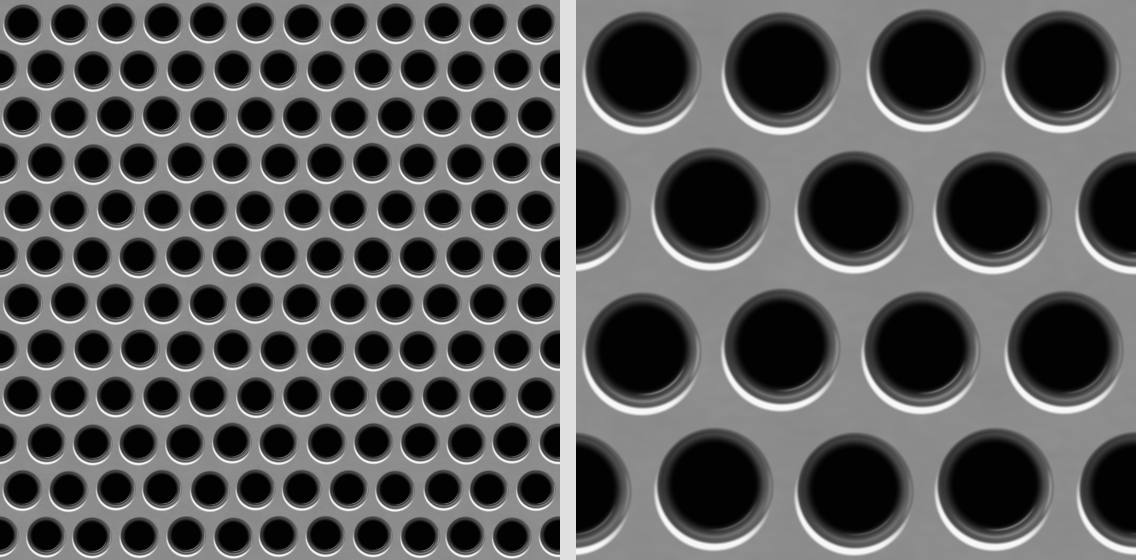
Left, the full canvas; right, a detail of the centre.
This texture is drawn by a WebGL 1 fragment shader. Its source:

```glsl
precision highp float;
// Perforated steel sheet: staggered rows of round punched holes, each with a
// shaded bore, a black core and a bright lower lip. Holes are slightly jittered
// per cell; the sheet carries faint wrapping gradient noise, so it tiles.
uniform vec2 u_resolution;

#define REPEATS 12.0        // holes across and rows down (even)
#define HOLE_RADIUS 0.412   // in cells
#define CORE_RADIUS 0.285
#define LIP_RADIUS 0.424
#define LIP_SHIFT vec2(-0.010, -0.038)
#define JITTER 0.020
#define SHEET_GRAY 0.55
#define LIP_GRAY 0.97
#define BORE_GRAY 0.31
#define CORE_GRAY 0.008
#define GRAIN 0.022

vec2 hash2(vec2 p) {
  vec3 a = fract(vec3(p.xyx) * vec3(0.1031, 0.1030, 0.0973));
  a += dot(a, a.yzx + 33.33);
  return fract((a.xx + a.yz) * a.zy);
}

float cornerSlope(vec2 cell, vec2 offset, vec2 period) {
  vec2 gradient = hash2(mod(cell, period) + 7.0) * 2.0 - 1.0;
  return dot(gradient, offset);
}

// Gradient noise that wraps after a whole number of cells
float gradientNoise(vec2 uv, vec2 period) {
  vec2 p = uv * period;
  vec2 i = floor(p), f = fract(p);
  vec2 s = f * f * f * (f * (f * 6.0 - 15.0) + 10.0);
  vec2 e = vec2(1.0, 0.0);
  float low = mix(cornerSlope(i, f, period), cornerSlope(i + e, f - e, period), s.x);
  float high = mix(cornerSlope(i + e.yx, f - e.yx, period),
                   cornerSlope(i + 1.0, f - 1.0, period), s.x);
  return mix(low, high, s.y);
}

float disc(float dist, float radius, float blur) {
  return 1.0 - smoothstep(radius - blur, radius + blur, dist);
}

// Thin glint along a circle, fading away from the direction it faces
float glint(vec2 p, float radius, float width, vec2 facing, float spread) {
  float d = length(p);
  float along = smoothstep(spread, 1.0, dot(p / max(d, 0.001), normalize(facing)));
  float across = (d - radius) / width;
  return along * exp(-across * across);
}

float boreShade(vec2 p, vec2 seed) {
  vec2 corePoint = p - vec2(-0.006, 0.012);
  float depth = length(corePoint);
  vec2 dir = corePoint / max(depth, 0.001);
  float ramp = smoothstep(CORE_RADIUS, HOLE_RADIUS - 0.025, depth);
  float wall = BORE_GRAY + 0.06 * dir.x + 0.03 * abs(dir.y);
  float shade = mix(CORE_GRAY, wall, ramp);
  // Dark groove between the two steps of the bore
  shade *= 1.0 - 0.25 * glint(corePoint, 0.375, 0.014, vec2(-0.3, 1.0), -0.8);
  // Reflections on the lower and right walls
  float strength = 0.6 + 0.6 * seed.x;
  shade += 0.26 * strength * glint(p, 0.315, 0.010, vec2(0.45 + 0.3 * seed.y, -1.0), 0.72);
  shade += 0.13 * strength * glint(p, 0.365, 0.014, vec2(0.1, -1.0), 0.2);
  shade += 0.18 * strength * glint(p, 0.395, 0.015, vec2(1.0, -0.12), 0.88);
  return shade;
}

void main() {
  vec2 uv = gl_FragCoord.xy / u_resolution;
  float blur = max(REPEATS / min(u_resolution.x, u_resolution.y), 0.014);

  // Staggered cells: even rows are centred on the tile edge
  vec2 grid = uv * REPEATS;
  float evenRow = 1.0 - mod(floor(grid.y), 2.0);
  grid.x += 0.5 * evenRow;
  vec2 id = mod(floor(grid), REPEATS);
  vec2 seed = hash2(id + 19.0);
  vec2 p = fract(grid) - 0.5 - JITTER * (hash2(id + 3.0) * 2.0 - 1.0);
  p -= vec2(-0.008, 0.012);

  // Sheet with soft unevenness and fine grain
  float shade = SHEET_GRAY + GRAIN * gradientNoise(uv, vec2(18.0, 30.0));
  shade += 0.7 * GRAIN * gradientNoise(uv, vec2(90.0, 160.0));

  // Bright lip, strongest at the lower left
  vec2 lipPoint = p - LIP_SHIFT;
  float lipDist = length(lipPoint);
  float facing = dot(lipPoint / max(lipDist, 0.001), normalize(vec2(-0.35, -1.0)));
  float lipLight = smoothstep(-0.35, 0.75, facing);
  float lip = disc(lipDist, LIP_RADIUS, blur);
  shade = mix(shade, mix(SHEET_GRAY - 0.06, LIP_GRAY, lipLight), lip);

  // Punched hole
  shade = mix(shade, boreShade(p, seed), disc(length(p), HOLE_RADIUS, blur));
  gl_FragColor = vec4(vec3(clamp(shade, 0.0, 1.0)), 1.0);
}
```
